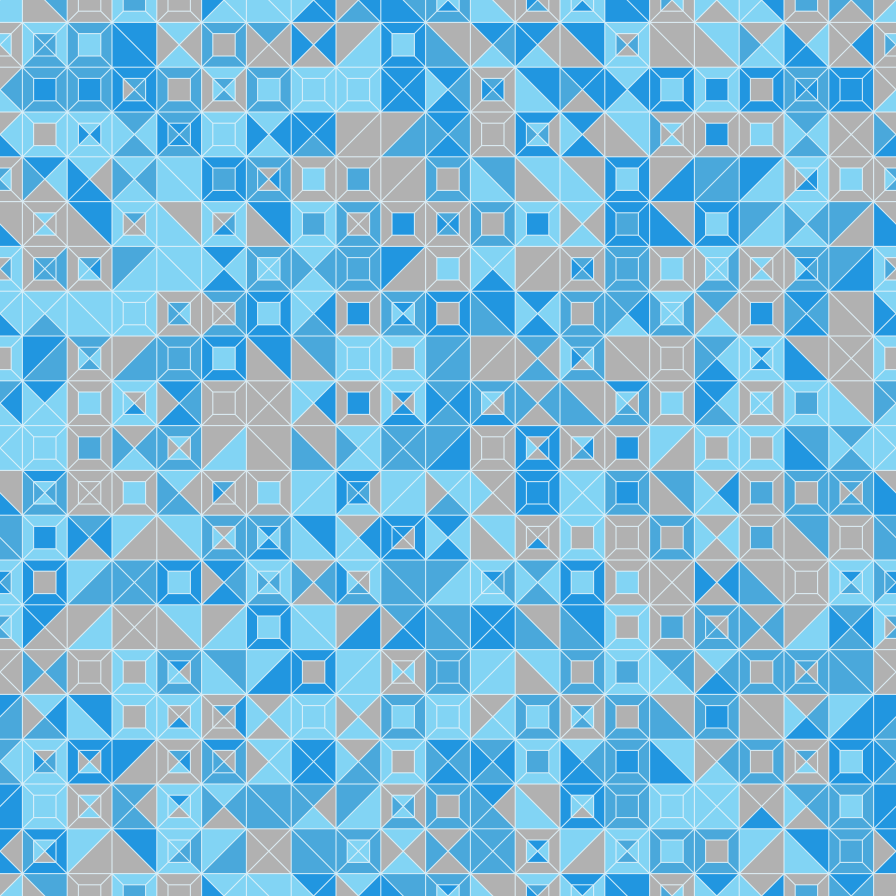
Give the GLSL for this pattern, as a Shadertoy shader.

```glsl
// Mosaic of 20 x 20 square tiles, offset by half a tile, cut into flat triangles and frames.
// Each tile hashes to one of four cuts and draws every piece from a four-colour palette;
// thin pale seams follow the cuts, and a 4 x 4 supersample smooths all edges.

float hash(vec2 cell, float slot) {
    vec3 p = fract(vec3(cell, slot) * vec3(0.1031, 0.1130, 0.0973) + 0.37);
    p += dot(p, p.yzx + 33.33);
    return fract((p.x + p.y) * p.z);
}

vec3 palette(float h) {
    if (h < 0.28) return vec3(0.695);           // grey
    if (h < 0.54) return vec3(0.51, 0.83, 0.955); // pale blue
    if (h < 0.80) return vec3(0.29, 0.66, 0.86);  // mid blue
    return vec3(0.13, 0.59, 0.88);                // deep blue
}

vec3 pieceColor(vec2 cell, float slot) {
    return palette(hash(cell, slot));
}

// Share of a sample of the given size covered by a seam at distance d
float seamCoverage(float d, float sampleSize) {
    float halfWidth = 0.012, r = 0.5 * sampleSize;
    return clamp((min(d + r, halfWidth) - max(d - r, -halfWidth)) / sampleSize, 0.0, 1.0);
}

vec3 mosaic(vec2 p, float sampleSize) {
    vec2 cell = mod(floor(p), 20.0);
    vec2 q = fract(p) - 0.5;
    vec2 a = abs(q);
    float box = max(a.x, a.y);

    // Triangle of the tile: 0 top, 1 right, 2 bottom, 3 left
    float side = a.x > a.y ? (q.x > 0.0 ? 1.0 : 3.0) : (q.y > 0.0 ? 0.0 : 2.0);
    float paired = hash(cell, 2.0) < 0.45 ? mod(side, 2.0) : side;
    float cross = abs(a.x - a.y) * 0.7071;
    float seam = 0.5 - box;
    float kind = hash(cell, 1.0);
    vec3 color;

    if (kind < 0.29) {
        // Two halves along one diagonal
        if (hash(cell, 3.0) < 0.5) q.x = -q.x;
        color = pieceColor(cell, q.x > q.y ? 4.0 : 5.0);
        seam = min(seam, abs(q.x - q.y) * 0.7071);
    } else if (kind < 0.54) {
        // Four triangles
        color = pieceColor(cell, 6.0 + paired);
        seam = min(seam, cross);
    } else {
        // Mitred frame around a plain or quartered square
        bool quartered = kind > 0.81;
        bool oddSide = quartered && hash(cell, 10.0 + side) < 0.12;
        if (box > 0.25) color = pieceColor(cell, oddSide ? 14.0 + side : 18.0);
        else color = pieceColor(cell, quartered ? 20.0 + paired : 19.0);
        seam = min(seam, abs(box - 0.25));
        if (quartered || box > 0.25) seam = min(seam, cross);
    }
    return mix(color, vec3(0.88, 0.95, 0.98), 0.9 * seamCoverage(seam, sampleSize));
}

void mainImage(out vec4 fragColor, in vec2 fragCoord) {
    float scale = 20.0 / iResolution.y;
    vec3 sum = vec3(0.0);
    for (int i = 0; i < 16; i++) {
        vec2 jitter = (vec2(i % 4, i / 4) - 1.5) / 4.0;
        sum += mosaic((fragCoord + jitter) * scale + 0.5, 0.25 * scale);
    }
    fragColor = vec4(sum / 16.0, 1.0);
}
```
